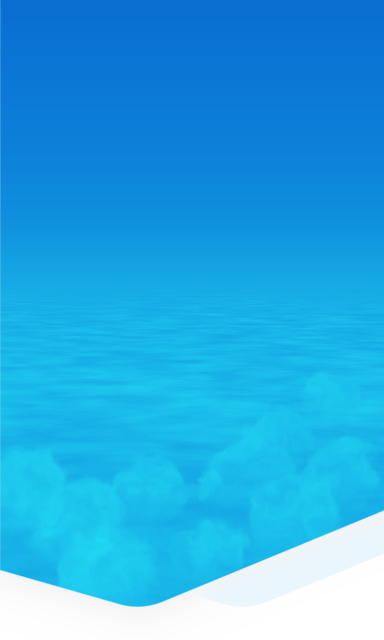
This background is drawn by a Shadertoy shader. Its source:

```glsl
float hash(vec2 p) {
    p = fract(p * vec2(0.1031, 0.1137));
    p += dot(p, p.yx + 33.33);
    return fract((p.x + p.y) * p.x * 7.13);
}

float noise(vec2 p) {
    vec2 cell = floor(p), f = fract(p);
    f = f * f * (3.0 - 2.0 * f);
    return mix(mix(hash(cell), hash(cell + vec2(1, 0)), f.x),
               mix(hash(cell + vec2(0, 1)), hash(cell + vec2(1, 1)), f.x), f.y);
}

float fbm(vec2 p) {
    float sum = 0.0, amp = 0.5;
    for (int i = 0; i < 5; i++) {
        sum += amp * noise(p);
        p = mat2(1.6, 1.2, -1.2, 1.6) * p + 17.3;
        amp *= 0.5;
    }
    return sum;
}

// Height of the rounded V that closes the panel
float panelEdge(float x) {
    float left = 0.1094 - 0.286 * x;
    float right = 0.0462 + 0.412 * (x - 0.2208);
    float blend = max(0.024 - abs(left - right), 0.0) / 0.024;
    return max(left, right) + blend * blend * 0.006;
}

vec3 skyColor(float y) {
    vec3 c = mix(vec3(0.09, 0.67, 0.90), vec3(0.06, 0.575, 0.87), smoothstep(0.53, 0.67, y));
    c = mix(c, vec3(0.05, 0.50, 0.85), smoothstep(0.61, 0.80, y));
    return mix(c, vec3(0.035, 0.435, 0.82), smoothstep(0.74, 1.02, y));
}

// Brightness of the flat cloud layer, compressed toward the horizon
float cloudSea(vec2 p) {
    float depth = 1.0 / (0.66 - p.y);
    float n = fbm(vec2((p.x - 0.3) * depth * 4.0 + 20.0, depth * 9.0));
    float detail = fbm(p * vec2(28.0, 60.0) + 5.0);
    float base = 0.27 + 0.20 * smoothstep(0.50, 0.36, p.y) - 0.22 * smoothstep(0.36, 0.29, p.y);
    return base + (n - 0.47) * 0.75 + (detail - 0.47) * 0.22;
}

// Heaped clouds from back to front: centre and radius
const vec3 heaps[11] = vec3[11](
    vec3(0.52, 0.375, 0.045), vec3(0.436, 0.31, 0.05), vec3(0.39, 0.265, 0.065),
    vec3(0.534, 0.25, 0.065), vec3(0.228, 0.232, 0.062), vec3(0.332, 0.232, 0.033),
    vec3(0.04, 0.212, 0.09), vec3(0.456, 0.18, 0.085), vec3(0.13, 0.18, 0.08),
    vec3(0.325, 0.13, 0.055), vec3(0.17, 0.10, 0.085));

float addHeaps(vec2 p, float light) {
    vec2 warp = vec2(fbm(p * 26.0), fbm(p * 26.0 + 40.0)) - 0.47;
    float puff = fbm(p * 34.0 + warp * 3.0);
    for (int i = 0; i < 11; i++) {
        vec2 q = (p + warp * 0.05 - heaps[i].xy) / heaps[i].z;
        float lit = 0.56 + 0.16 * q.y + (puff - 0.47) * 0.6;
        lit += 0.28 * smoothstep(0.35, 0.05, p.x) * smoothstep(0.30, 0.12, p.y);
        float cover = smoothstep(1.05, 0.82, length(q)) * smoothstep(-1.1, 0.1, q.y);
        light = mix(light, lit, cover * 0.9);
    }
    return light;
}

void mainImage(out vec4 fragColor, in vec2 fragCoord) {
    vec2 p = fragCoord / iResolution.y;
    float pixel = 1.0 / iResolution.y;

    // Sky and clouds
    vec3 panel = skyColor(p.y);
    float horizon = 0.545 + 0.025 * (fbm(vec2(p.x * 14.0, 3.0)) - 0.5);
    if (p.y < 0.58) {
        float light = clamp(addHeaps(p, cloudSea(p)), 0.0, 1.0);
        vec3 clouds = mix(vec3(0.075, 0.65, 0.89), vec3(0.13, 0.845, 0.95), light);
        panel = mix(panel, clouds, smoothstep(horizon + 0.015, horizon - 0.06, p.y));
    }
    panel = mix(panel, vec3(0.6, 0.85, 0.95), 0.4 * smoothstep(0.002, 0.0, p.x));

    // Paper with the panel's soft shadow
    float edge = panelEdge(p.x);
    float below = max(edge - p.y, 0.0);
    vec3 color = vec3(1.0 - 0.045 * exp(-below / 0.03));

    // Pale copy of the panel, shifted right
    float paleEdge = panelEdge(p.x - 0.164);
    vec3 pale = mix(vec3(0.91, 0.967, 0.993), vec3(0.95, 0.957, 0.967), exp(-below / 0.022));
    float paleMask = smoothstep(-pixel, pixel, p.y - paleEdge) * smoothstep(0.28, 0.34, p.x);
    color = mix(color, pale, paleMask);

    color = mix(color, panel, smoothstep(-pixel, pixel, p.y - edge));
    fragColor = vec4(color, 1.0);
}
```
